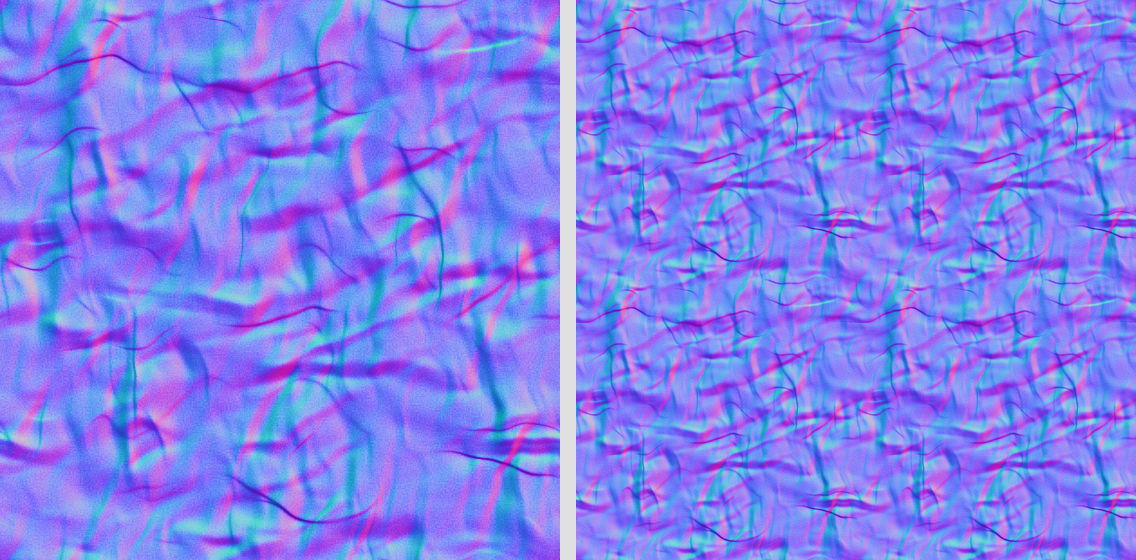
Left: one tile. Right: repeated 2 by 2.
A three.js fragment shader for this texture map:

```glsl
// Tangent-space normal map of crumpled cloth: a height field of leaning folds
// and sharp creases, built from wrapping gradient noise, is differentiated
// numerically and its unit normal is encoded as a colour, with fine grain.

varying vec2 vUv;

const float TAU = 6.2831853;
const float STEP = 0.001;    // distance between height samples
const float RELIEF = 1.08;   // overall steepness
const float GRAIN = 0.30;    // strength of the fine surface roughness
const vec3 TINT = vec3(1.0, 0.99, 0.98);

float hash(vec2 cell, float seed) {
  vec3 p = fract(vec3(cell.xyx + seed * 17.31) * vec3(0.1031, 0.1030, 0.0973));
  p += dot(p, p.yzx + 33.33);
  return fract((p.x + p.y) * p.z);
}

// Dot product of a cell corner's random unit gradient with the offset to it.
float corner(vec2 cell, vec2 offset, vec2 period, float seed) {
  float angle = TAU * hash(mod(cell, period), seed);
  return dot(vec2(cos(angle), sin(angle)), offset);
}

// Gradient noise that repeats after a whole number of cells.
float noise(vec2 q, vec2 period, float seed) {
  vec2 i = floor(q);
  vec2 f = q - i;
  vec2 u = f * f * f * (f * (f * 6.0 - 15.0) + 10.0);
  vec2 e = vec2(1.0, 0.0);
  float low = mix(corner(i, f, period, seed),
                  corner(i + e, f - e, period, seed), u.x);
  float high = mix(corner(i + e.yx, f - e.yx, period, seed),
                   corner(i + 1.0, f - 1.0, period, seed), u.x);
  return mix(low, high, u.y);
}

// Noise pushed along its own height, so one flank is steep and one gentle.
float fold(vec2 p, vec2 cells, vec2 lean, float seed) {
  vec2 q = p * cells;
  return noise(q + lean * noise(q, cells, seed), cells, seed);
}

// Narrow step in height where the fold crosses zero.
float crease(float n, float width) {
  return n * inversesqrt(n * n + width * width);
}

// Limits detail to scattered patches.
float patches(vec2 p, vec2 cells, float seed) {
  return smoothstep(-0.12, 0.30, noise(p * cells, cells, seed));
}

// Bends the cloth so that folds wander.
vec2 warp(vec2 p, float cells, float amount, float seed) {
  vec2 period = vec2(cells);
  return p + amount * vec2(noise(p * cells, period, seed),
                           noise(p * cells, period, seed + 1.0));
}

float clothHeight(vec2 uv) {
  vec2 p = warp(warp(uv, 5.0, 0.035, 1.0), 17.0, 0.012, 3.0);
  vec2 across = vec2(0.85, 0.0);
  vec2 upward = vec2(0.0, 0.85);
  float first = patches(p, vec2(6.0, 5.0), 14.0);
  float second = patches(p, vec2(5.0, 7.0), 15.0);

  // Broad folds, upright and level
  float h = 0.038 * fold(p, vec2(5.0, 2.0), across, 5.0);
  h += 0.024 * fold(p, vec2(4.0, 7.0), upward, 7.0);

  // Narrower folds
  h += 0.018 * fold(p, vec2(14.0, 5.0), across, 6.0) * (0.3 + first);
  h += 0.015 * fold(p, vec2(6.0, 15.0), upward, 8.0) * (0.3 + second);

  // Slanted folds; whole-number shears keep the tiling
  vec2 steep = vec2(2.0 * p.x - p.y, p.x);
  vec2 shallow = vec2(2.0 * p.y - p.x, p.y);
  h += 0.014 * fold(steep, vec2(7.0, 5.0), -across, 9.0) * (0.4 + second);
  h += 0.013 * fold(shallow, vec2(7.0, 5.0), across, 10.0) * (0.4 + first);

  // Small wrinkles
  h += 0.005 * fold(p, vec2(25.0, 13.0), across, 11.0);

  // Sharp creases, long ones and short ones
  float upright = crease(fold(p, vec2(8.0, 3.0), across, 12.0), 0.045);
  float level = crease(fold(p, vec2(3.0, 7.0), upward, 13.0), 0.035);
  h += 0.0055 * upright * first + 0.0050 * level * second;
  upright = crease(fold(p, vec2(15.0, 6.0), across, 16.0), 0.07);
  level = crease(fold(p, vec2(7.0, 13.0), upward, 17.0), 0.06);
  h += 0.0026 * upright * second + 0.0028 * level * first;
  return h;
}

vec2 clothSlope(vec2 uv) {
  float here = clothHeight(uv);
  float right = clothHeight(uv + vec2(STEP, 0.0));
  float above = clothHeight(uv + vec2(0.0, STEP));
  return vec2(right - here, above - here) / STEP;
}

vec2 grain(vec2 uv, float cells) {
  vec2 period = vec2(cells);
  return vec2(noise(uv * cells, period, 20.0), noise(uv * cells, period, 21.0));
}

void main() {
  vec2 tilt = -RELIEF * clothSlope(vUv) + GRAIN * grain(vUv, 310.0);
  vec3 normal = normalize(vec3(tilt, 1.0));
  gl_FragColor = vec4((normal * 0.5 + 0.5) * TINT, 1.0);
}
```
